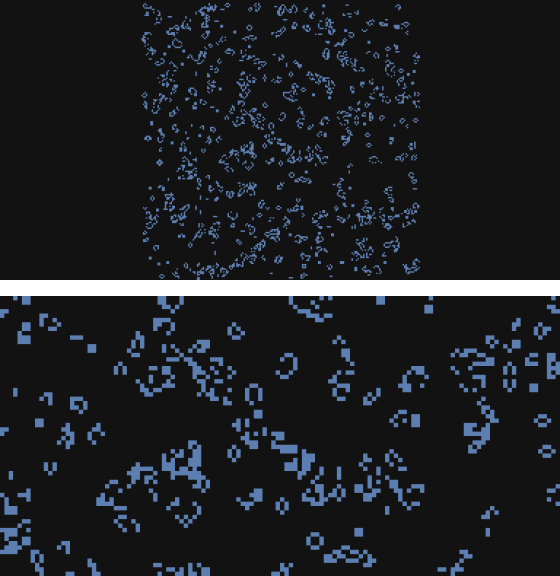
Top: the whole. Bottom: its middle third, enlarged.
A WebGL 1 fragment shader for this pattern:

```glsl
precision highp float;
// A square board of cellular life: seeded by clumpy noise, aged four generations.

uniform vec2 u_resolution;

const float BOARD_CELLS = 192.0;
const int PATCH = 10; // seed cells per side that decide a 2 x 2 block after four steps

float hash(vec2 p) {
    vec3 q = fract(vec3(p.xyx) * vec3(0.1031, 0.1030, 0.0973));
    q += dot(q, q.yzx + 33.33);
    return fract((q.x + q.y) * q.z);
}

float cornerSlope(vec2 corner, vec2 offset) {
    float angle = 6.2832 * hash(corner + 71.0);
    return dot(vec2(cos(angle), sin(angle)), offset);
}

float gradientNoise(vec2 p) {
    vec2 i = floor(p), f = p - i;
    vec2 u = f * f * f * (f * (f * 6.0 - 15.0) + 10.0);
    vec2 e = vec2(1.0, 0.0);
    return mix(mix(cornerSlope(i, f), cornerSlope(i + e, f - e), u.x),
               mix(cornerSlope(i + e.yx, f - e.yx), cornerSlope(i + 1.0, f - 1.0), u.x), u.y);
}

// Random starting cell; the noise gathers live cells into colonies.
float seedCell(vec2 id) {
    vec2 inside = step(vec2(1.0), id) * step(id, vec2(BOARD_CELLS - 2.0));
    float density = 0.145 + 0.25 * gradientNoise(id / 13.0);
    return inside.x * inside.y * step(hash(id + 17.0), density);
}

// Live state of the 2 x 2 block at base: (lower left, lower right, upper left, upper right).
vec4 agedBlock(vec2 base) {
    float cells[PATCH * PATCH];
    for (int y = 0; y < PATCH; y++)
        for (int x = 0; x < PATCH; x++)
            cells[x + PATCH * y] = seedCell(base + vec2(x, y) - 4.0);

    // Each step shrinks the patch by one ring, so it can be rewritten in place.
    for (int age = 0; age < 4; age++)
        for (int y = 0; y < PATCH - 2; y++)
            for (int x = 0; x < PATCH - 2; x++)
                if (x < 8 - 2 * age && y < 8 - 2 * age) {
                    float total = 0.0;
                    for (int j = 0; j < 3; j++)
                        for (int i = 0; i < 3; i++)
                            total += cells[x + i + PATCH * (y + j)];
                    float self = cells[x + 1 + PATCH * (y + 1)];
                    bool lives = abs(total - 3.0) < 0.5 || (abs(total - 4.0) < 0.5 && self > 0.5);
                    cells[x + PATCH * y] = lives ? 1.0 : 0.0;
                }
    return vec4(cells[0], cells[1], cells[PATCH], cells[PATCH + 1]);
}

void main() {
    // Board coordinates in cells, centred across the canvas.
    float cellsPerPixel = BOARD_CELLS / u_resolution.y;
    vec2 p = gl_FragCoord.xy - vec2(0.5 * (u_resolution.x - u_resolution.y), 0.0);
    p *= cellsPerPixel;

    float cover = 0.0;
    if (p.x > 0.0 && p.x < BOARD_CELLS) {
        // Share of the pixel covered by each of the four nearest cells.
        vec2 base = floor(p - 0.5);
        vec2 w = clamp((p - base - 1.0) / cellsPerPixel + 0.5, 0.0, 1.0);
        vec4 live = agedBlock(base);
        cover = mix(mix(live.x, live.y, w.x), mix(live.z, live.w, w.x), w.y);
    }

    vec3 charcoal = vec3(0.07);
    vec3 steelBlue = vec3(0.365, 0.495, 0.69);
    gl_FragColor = vec4(mix(charcoal, steelBlue, cover), 1.0);
}
```
